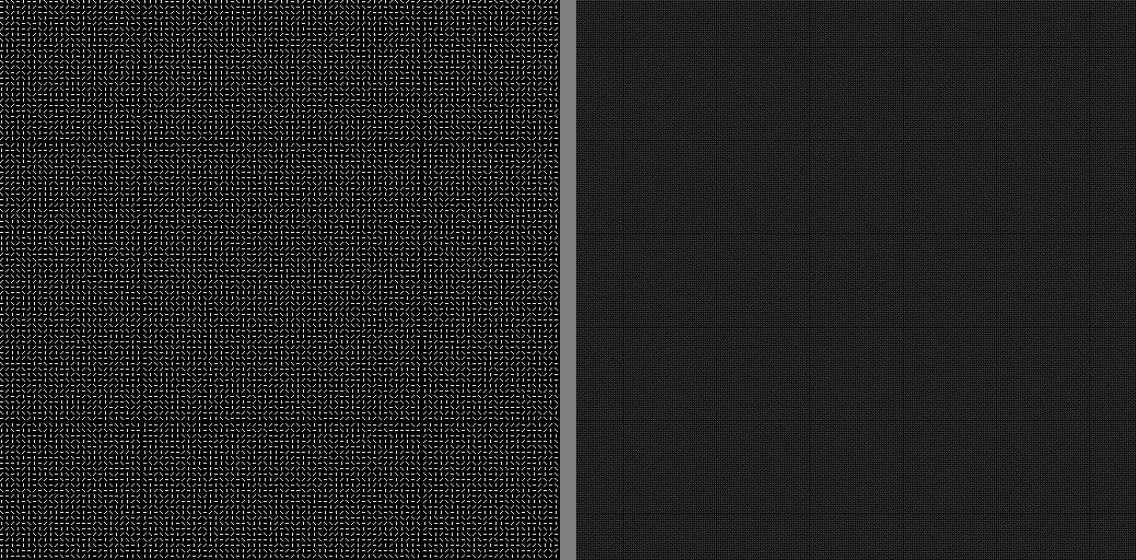
Left: one tile. Right: repeated 3 by 3.
A WebGL 2 fragment shader for this pattern:

```glsl
#version 300 es
precision highp float;

uniform vec2 u_resolution;
out vec4 outColor;

const float REPEATS = 102.0;        // cells across and down
const float FINE_UNITS = 512.0;     // small squares along one canvas side
const float PITCH = FINE_UNITS / REPEATS;
const float DASH_CENTER = 2.5;      // from the cell start, in small squares
const vec3 BACKGROUND = vec3(0.0);
const vec3 DASH_COLOR = vec3(1.0);

float hash(vec2 cell) {
    return fract(sin(dot(cell, vec2(127.1, 311.7))) * 43758.5453);
}

// Box-filtered coverage of a unit square centered on the origin
float squareCoverage(vec2 p, vec2 blur) {
    vec2 overlap = clamp(0.5 * (1.0 + blur) - abs(p), vec2(0.0), min(vec2(1.0), blur)) / blur;
    return overlap.x * overlap.y;
}

// One of four steps: horizontal, vertical or either diagonal
vec2 dashStep(float choice) {
    float angle = floor(choice * 4.0) * radians(45.0);
    return round(vec2(cos(angle), sin(angle)));
}

// Three squares in a row along the step
float dashCoverage(vec2 p, vec2 stepDir, vec2 blur) {
    float coverage = 0.0;
    for (int i = -1; i <= 1; i++) {
        coverage += squareCoverage(p - float(i) * stepDir, blur);
    }
    return min(coverage, 1.0);
}

void main() {
    vec2 uv = gl_FragCoord.xy / u_resolution;

    // Fine grid from the upper left, shifted by one square
    vec2 fine = vec2(uv.x, 1.0 - uv.y) * FINE_UNITS + 1.0;

    // Cells start on whole squares, so every dash keeps the same shape
    vec2 cell = floor((floor(fine) + 0.5) / PITCH);
    vec2 local = fine - round(cell * PITCH) - DASH_CENTER;

    // Random direction per wrapped cell
    vec2 blur = FINE_UNITS / u_resolution;
    vec2 stepDir = dashStep(hash(mod(cell, REPEATS)));
    float dash = dashCoverage(local, stepDir, blur);

    outColor = vec4(mix(BACKGROUND, DASH_COLOR, dash), 1.0);
}
```
